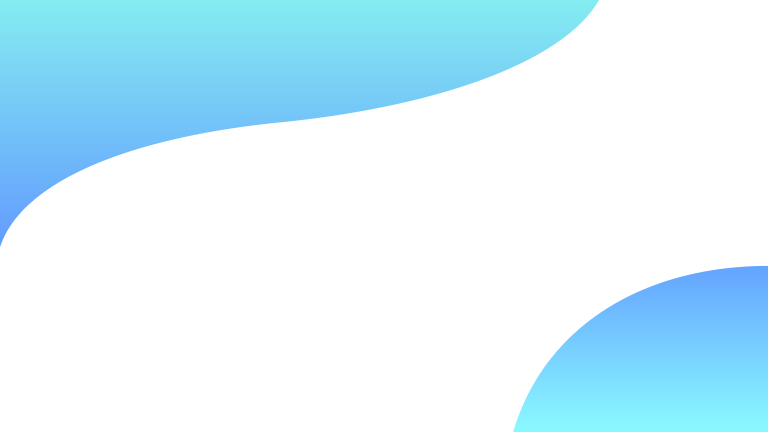
This background is drawn by a Shadertoy shader. Its source:

```glsl
// Two flowing blue-to-aqua gradient waves in opposite corners of a white canvas.

vec2 bezier(vec2 a, vec2 b, vec2 c, vec2 d, float t) {
    float s = 1.0 - t;
    return s * s * s * a + 3.0 * s * s * t * b + 3.0 * s * t * t * c + t * t * t * d;
}

// Approximate signed distance to a cubic that advances in x; positive above it.
float heightAbove(vec2 p, vec2 a, vec2 b, vec2 c, vec2 d) {
    // Bisect for the parameter, reaching slightly past both ends.
    float low = -0.1, high = 1.1;
    for (int i = 0; i < 20; i++) {
        float mid = 0.5 * (low + high);
        if (bezier(a, b, c, d, mid).x < p.x) low = mid;
        else high = mid;
    }
    float t = 0.5 * (low + high), s = 1.0 - t;
    vec2 tangent = s * s * (b - a) + 2.0 * s * t * (c - b) + t * t * (d - c);
    return (p.y - bezier(a, b, c, d, t).y) * tangent.x / length(tangent);
}

void mainImage(out vec4 fragColor, in vec2 fragCoord) {
    // The canvas spans 16 by 9 units.
    vec2 p = fragCoord / iResolution.xy * vec2(16.0, 9.0);
    float pixel = 9.0 / iResolution.y;
    vec3 color = vec3(1.0);

    // Upper left wave: two arcs joined at the inflection.
    vec2 joint = vec2(5.73, 6.44);
    float upper = p.x < joint.x
        ? heightAbove(p, vec2(0.0, 3.85), vec2(0.42, 5.15), vec2(2.5, 6.1), joint)
        : heightAbove(p, joint, vec2(8.96, 6.75), vec2(11.71, 7.66), vec2(12.48, 9.0));
    vec3 upperColor = mix(vec3(0.385, 0.61, 1.0), vec3(0.52, 0.925, 0.945),
                          clamp((p.y - 3.85) / 5.15, 0.0, 1.0));
    color = mix(color, upperColor, clamp(0.5 + upper / pixel, 0.0, 1.0));

    // Lower right hill.
    float lower = heightAbove(p, vec2(10.69, 0.0), vec2(11.35, 2.23),
                              vec2(13.44, 3.46), vec2(16.0, 3.46));
    vec3 lowerColor = mix(vec3(0.54, 0.97, 1.0), vec3(0.39, 0.64, 1.0),
                          clamp((p.y - 0.1) / 3.36, 0.0, 1.0));
    color = mix(color, lowerColor, clamp(0.5 - lower / pixel, 0.0, 1.0));

    fragColor = vec4(color, 1.0);
}
```
